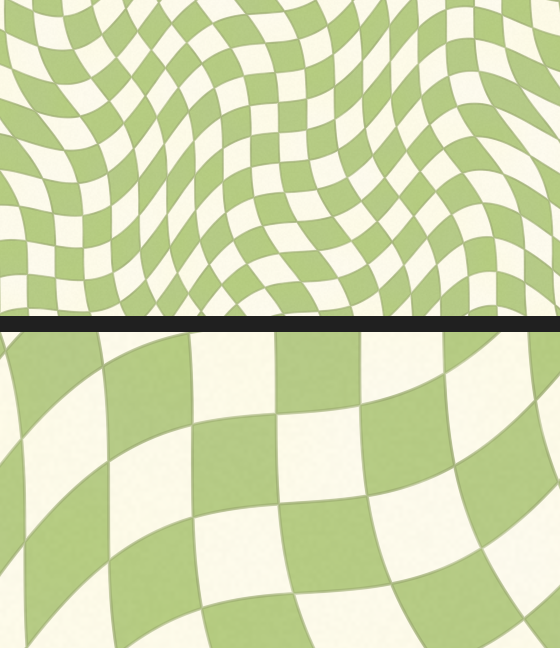
Top, the full canvas; bottom, a detail of the centre.
A WebGL 2 fragment shader for this pattern:

```glsl
#version 300 es
precision highp float;
// Wavy green and cream checkerboard with fine olive seams and faint paper grain.
uniform vec2 u_resolution;
out vec4 fragColor;

float hash(vec2 p) {
  vec3 q = fract(p.xyx * vec3(0.1031, 0.1030, 0.0973));
  q += dot(q, q.yzx + 33.33);
  return fract((q.x + q.y) * q.z);
}

float noise(vec2 p) {
  vec2 i = floor(p), f = fract(p);
  f = f * f * (3.0 - 2.0 * f);
  return mix(mix(hash(i), hash(i + vec2(1, 0)), f.x),
             mix(hash(i + vec2(0, 1)), hash(i + 1.0), f.x), f.y);
}

// Canvas position (x right, y down from the calm centre) to checker cells.
vec2 warp(vec2 p) {
  float across = p.x - 0.15 * p.y;
  float down = p.y + 0.6 * p.x;
  float u = p.x - 0.32 * p.y + 0.0472 * sin(6.79 * down);
  float v = (p.y + 0.088) * (1.0 - 0.261 * p.x * p.x) + 0.70 * p.x
          - 0.0764 * sin(8.2 * across)
          - across * across * (0.056 + 0.289 * across);
  return vec2(u / 0.1053, v / 0.1042);
}

void main() {
  vec2 uv = gl_FragCoord.xy / u_resolution.y;
  vec2 cell = warp(vec2(uv.x - 0.882, 0.595 - uv.y));

  // Distance to the nearest seam of each family, in canvas heights
  vec2 gx = dFdx(cell), gy = dFdy(cell);
  vec2 slope = sqrt(gx * gx + gy * gy) * u_resolution.y;
  vec2 seam = (0.5 - abs(fract(cell) - 0.5)) / slope;
  float pixel = 1.0 / u_resolution.y;

  // Checker parity with softened edges
  vec2 side = 1.0 - 2.0 * mod(floor(cell), 2.0);
  vec2 soft = side * smoothstep(-pixel, pixel, seam) * 2.0 - side;
  float green = 0.5 + 0.5 * soft.x * soft.y;
  vec3 cream = mix(vec3(0.99, 0.98, 0.90), vec3(0.99, 0.98, 0.93), noise(uv * 7.0));
  vec3 leaf = mix(vec3(0.71, 0.80, 0.50), vec3(0.71, 0.79, 0.53), noise(uv * 9.0 + 20.0));
  vec3 color = mix(cream, leaf, green);

  // Thin seams, unevenly inked
  float line = 1.0 - smoothstep(0.0008, 0.0008 + 1.4 * pixel, min(seam.x, seam.y));
  color = mix(color, vec3(0.60, 0.66, 0.43), line * (0.45 + 0.3 * noise(uv * 30.0)));

  // Paper grain
  color += 0.014 * (noise(uv * 220.0) - 0.5);
  fragColor = vec4(color, 1.0);
}
```
